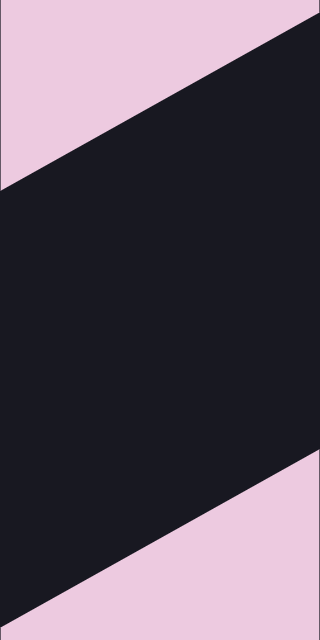
Reproduce this background procedurally as a Shadertoy shader.

```glsl
// Dark diagonal band across a pale pink field with hairline dark side edges.

// Coverage of a shape from its signed distance (negative inside), in pixels.
float coverage(float distancePx) {
    return clamp(0.5 - distancePx, 0.0, 1.0);
}

void mainImage(out vec4 fragColor, in vec2 fragCoord) {
    vec2 uv = fragCoord / iResolution.xy;
    vec3 pink = vec3(0.929, 0.792, 0.878);
    vec3 ink = vec3(0.094, 0.094, 0.129);

    // Slanted band: vertical distance from its centre line, minus half its height
    float slope = 0.2795;
    float band = abs(uv.y - slope * uv.x - 0.3602) - 0.3412;
    float pixelSlope = slope * iResolution.y / iResolution.x;
    float bandPx = band * iResolution.y / sqrt(1.0 + pixelSlope * pixelSlope);

    // Hairlines along the left and right sides
    float sidePx = (min(uv.x, 1.0 - uv.x) - 0.002) * iResolution.x;

    float inkAmount = max(coverage(bandPx), coverage(sidePx));
    fragColor = vec4(mix(pink, ink, inkAmount), 1.0);
}
```
